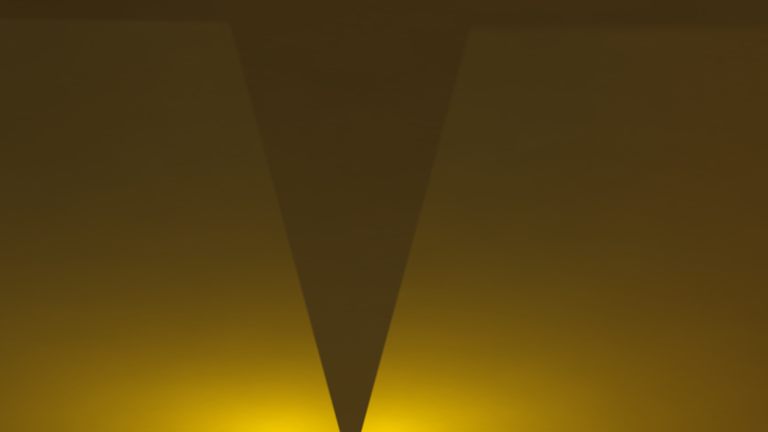
Reproduce this background procedurally as a WebGL 2 fragment shader.

```glsl
#version 300 es
precision highp float;
// Two dim panels lit from below by a golden glow, parted by a dark tapering wedge.
uniform vec2 u_resolution;
out vec4 outColor;

float hash(vec2 p) {
  return fract(sin(dot(p, vec2(127.1, 311.7))) * 43758.55);
}

float noise(vec2 p) {
  vec2 cell = floor(p), f = fract(p);
  f = f * f * (3.0 - 2.0 * f);
  return mix(mix(hash(cell), hash(cell + vec2(1, 0)), f.x),
             mix(hash(cell + vec2(0, 1)), hash(cell + vec2(1, 1)), f.x), f.y);
}

// Light that fades exponentially from a wide elliptical source.
float glow(vec2 p, vec2 center, vec2 size) {
  vec2 d = (p - center) / size;
  return exp(0.12 - sqrt(dot(d, d) + 0.015));
}

// Golden ramp: olive brown in the dark, saturated yellow in the light.
vec3 gold(float light) {
  return vec3(0.26, 0.20, 0.08) + light * vec3(0.70, 0.48 + 0.12 * light, -0.10);
}

void main() {
  vec2 p = gl_FragCoord.xy / u_resolution.y;
  float width = u_resolution.x / u_resolution.y;
  float x = p.x / width;

  // Signed distances to the slanted sides of the wedge
  float leftSide = (0.787 - 0.269 * p.y - p.x) * 0.966;
  float rightSide = (p.x - 0.836 - 0.270 * p.y) * 0.966;
  float blur = 0.003 + 0.004 * p.y;

  // Top borders, crisp on the left and faint on the right
  float leftTop = 0.958 - 0.017 * p.x - p.y;
  float rightTop = 0.935 - p.y;
  float leftPanel = smoothstep(-blur, blur, leftSide) * smoothstep(-0.007, 0.007, leftTop);
  float rightPanel = smoothstep(-blur, blur, rightSide) * smoothstep(-0.02, 0.02, rightTop);

  // Unlit backdrop, visible in the wedge and above the panels
  vec3 backdrop = mix(vec3(0.300, 0.227, 0.080), vec3(0.245, 0.180, 0.068),
                      smoothstep(0.0, 0.9, p.y));
  backdrop *= 1.0 - 0.10 * smoothstep(0.45, 0.0, x) * smoothstep(0.85, 1.0, p.y);

  // Lit panels
  vec3 leftColor = gold(glow(p, vec2(0.65, -0.01), vec2(0.49, 0.178)));
  leftColor *= 1.0 - 0.07 * smoothstep(0.3, 0.0, x) * smoothstep(0.2, 0.8, p.y);
  vec3 rightColor = gold(glow(p, vec2(0.89, -0.01), vec2(0.47, 0.185)));
  rightColor += vec3(0.018, 0.0, -0.008) * smoothstep(0.65, 1.0, x);

  vec3 color = mix(backdrop, leftColor, leftPanel);
  color = mix(color, rightColor, rightPanel);

  // Faint mottling of the surface
  color *= 1.0 + 0.025 * (noise(p * vec2(9.0, 22.0)) - 0.5)
               + 0.015 * (noise(p * vec2(60.0, 150.0)) - 0.5);
  outColor = vec4(clamp(color, 0.0, 1.0), 1.0);
}
```
